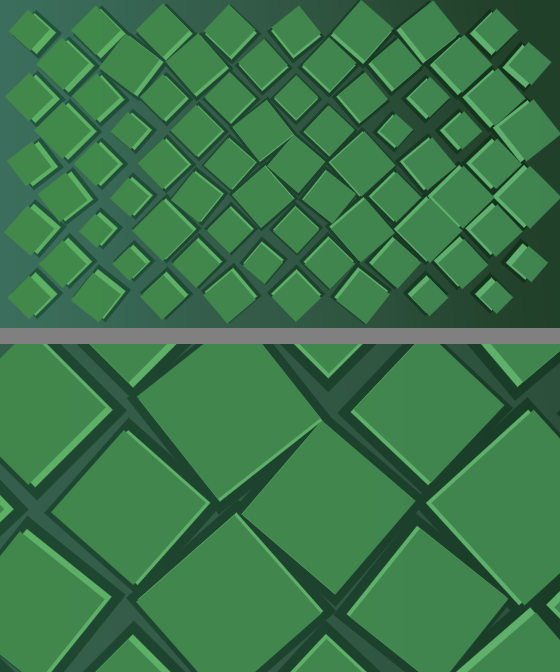
Top: the whole. Bottom: its middle third, enlarged.
This background is drawn by a Shadertoy shader. Its source:

```glsl
// Staggered grid of raised green diamonds leaning away from the centre, on a dark teal gradient.

float hash(vec2 p) {
    return fract(sin(dot(p, vec2(127.1, 311.7))) * 43758.5453);
}

// Signed distance to a square with the given half side and rounding
float squareDist(vec2 p, float halfSide) {
    vec2 d = abs(p) - halfSide;
    return length(max(d, 0.0)) + min(max(d.x, d.y), 0.0);
}

mat2 rotation(float a) {
    return mat2(cos(a), sin(a), -sin(a), cos(a));
}

void mainImage(out vec4 fragColor, in vec2 fragCoord) {
    vec2 p = fragCoord / iResolution.y;
    float across = fragCoord.x / iResolution.x;
    float aa = 0.75 / iResolution.y;

    const vec2 firstTile = vec2(0.0889, 0.0933);
    const vec2 pitch = vec2(0.2036, 0.1018);
    const vec2 vanishing = vec2(0.88, 0.5);

    // Nearest distances to the three layers of the blocks
    float shadowDist = 1.0, sideDist = 1.0, faceDist = 1.0;
    float nearRow = round((p.y - firstTile.y) / pitch.y);

    for (int j = -2; j <= 2; j++) {
        float row = nearRow + float(j);
        if (row < 0.0 || row > 8.0) continue;
        float shift = 0.5 * mod(row, 2.0);
        float nearCol = round((p.x - firstTile.x) / pitch.x - shift);

        for (int i = -1; i <= 1; i++) {
            float col = nearCol + float(i);
            if (col < 0.0 || col > 7.0) continue;
            vec2 id = vec2(col, row);
            vec2 centre = firstTile + pitch * vec2(col + shift, row);

            // Most tiles are medium and upright; a few differ in size and tilt
            float r = 2.0 * hash(id + 3.0) - 1.0;
            float t = 2.0 * hash(id + 41.0) - 1.0;
            float halfSide = 0.0542 + 0.0189 * r * abs(r);
            mat2 turn = rotation(0.7854 + 0.16 * t * t * t);

            // The base of each block sits closer to the vanishing point
            vec2 lean = (vanishing - centre) * 0.025;
            vec2 q = p - centre;
            faceDist = min(faceDist, squareDist(turn * q, halfSide));
            sideDist = min(sideDist, squareDist(turn * (q - lean), halfSide));
            shadowDist = min(shadowDist, squareDist(turn * (q - lean * 1.25), halfSide + 0.009));
        }
    }

    // Backdrop: teal on the left to deep green on the right
    vec3 backdrop = mix(vec3(0.23, 0.43, 0.36), vec3(0.20, 0.355, 0.28), smoothstep(0.0, 0.5, across));
    backdrop = mix(backdrop, vec3(0.13, 0.25, 0.16), smoothstep(0.4, 1.0, across + 0.06 * (p.y - 0.5)));

    vec3 shadow = backdrop * vec3(0.58, 0.75, 0.66);
    vec3 side = mix(vec3(0.36, 0.69, 0.38), vec3(0.38, 0.69, 0.44), across);
    vec3 face = mix(vec3(0.255, 0.535, 0.29), vec3(0.25, 0.515, 0.315), across);

    // Layers from the ground up
    vec3 color = mix(backdrop, shadow, smoothstep(aa, -aa, shadowDist));
    color = mix(color, side, smoothstep(aa, -aa, sideDist));
    color = mix(color, face, smoothstep(aa, -aa, faceDist));
    fragColor = vec4(color, 1.0);
}
```
